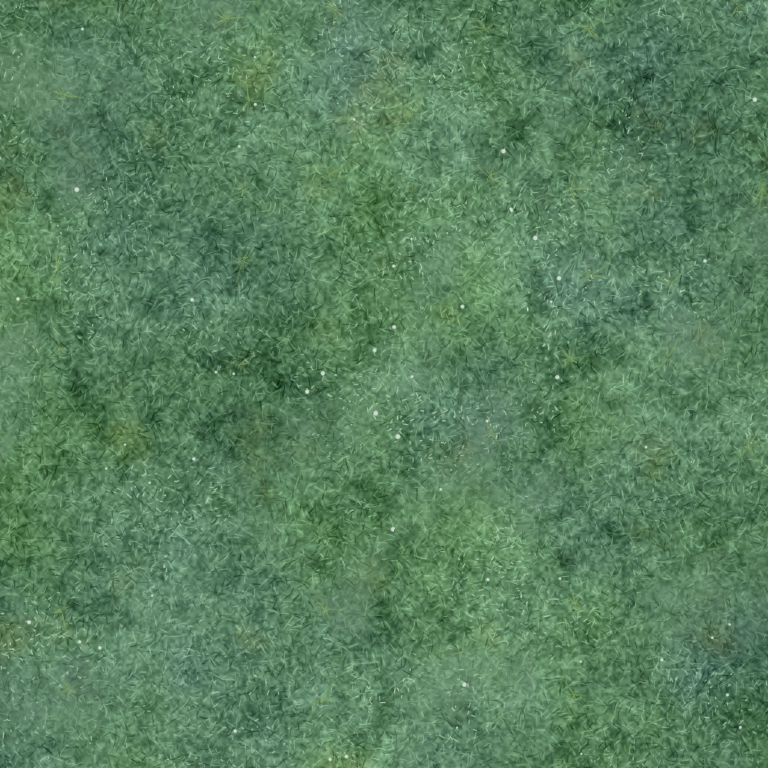
A Shadertoy shader for this texture:

```glsl
// Meadow grass seen from above: hazy blue-green and yellow-green patches,
// covered by layers of fine, nearly straight blades along a slowly turning
// flow, with pale glints, loose yellowish tufts and tiny white flowers.

vec3 hash3(vec2 p) {
    vec3 q = fract(p.xyx * vec3(0.1031, 0.1030, 0.0973));
    q += dot(q, q.yxz + 33.33);
    return fract((q.xxy + q.yzz) * q.zyx);
}

float noise(vec2 p) {
    vec2 i = floor(p), f = fract(p);
    f = f * f * (3.0 - 2.0 * f);
    return mix(mix(hash3(i).x, hash3(i + vec2(1, 0)).x, f.x),
               mix(hash3(i + vec2(0, 1)).x, hash3(i + vec2(1, 1)).x, f.x), f.y);
}

float fbm(vec2 p) {
    float sum = 0.0, amp = 0.53;
    for (int i = 0; i < 4; i++) {
        sum += amp * noise(p);
        p = mat2(1.6, 1.2, -1.2, 1.6) * p + 17.3;
        amp *= 0.5;
    }
    return sum;
}

// One layer of blades: x = coverage, y = random shade, z = random hue
vec3 blades(vec2 p, float cells, float seed, float flow, float width, float size) {
    vec2 g = p * cells + seed * 7.31;
    vec3 best = vec3(0.0, 0.5, 0.5);
    for (int k = 0; k < 9; k++) {
        vec2 id = floor(g) + vec2(k % 3, k / 3) - 1.0;
        vec3 place = hash3(id + seed * 19.7);
        vec3 look = hash3(id + seed * 31.1 + 57.0);
        float angle = flow + (place.z - 0.5) * 2.6;
        vec2 d = g - id - place.xy;
        vec2 q = mat2(cos(angle), -sin(angle), sin(angle), cos(angle)) * d;
        q.y += (look.x - 0.5) * 0.45 * q.x * q.x;
        float halfLength = size * mix(0.3, 0.85, look.x);
        float across = q.y / (cells * width);
        float cover = exp(-across * across)
                    * (1.0 - smoothstep(0.35, 1.0, abs(q.x) / halfLength));
        if (cover > best.x) best = vec3(cover, look.yz);
    }
    return best;
}

// Loose fan of thin leaves around a random centre, only in some cells
float tuft(vec2 p) {
    vec2 g = p * 9.0 + 3.7, id = floor(g);
    vec3 r = hash3(id + 211.0);
    vec2 d = fract(g) - mix(vec2(0.35), vec2(0.65), r.xy);
    float turn = atan(d.y, d.x) / 6.28318 * 11.0 + 5.5;
    float leaf = floor(turn), radius = length(d);
    vec3 look = hash3(id * 13.0 + leaf);
    float across = radius * sin((fract(turn) - mix(0.2, 0.8, look.x)) * 0.571);
    float reach = mix(0.03, 0.34, look.y);
    return step(0.72, r.z) * look.z * exp(-pow(across / 0.011, 2.0))
         * (1.0 - smoothstep(reach * 0.4, reach, radius));
}

// Tiny pale flowers, gathered where the density is high
float flowers(vec2 p, float density, float pixel) {
    vec2 g = p * 34.0, id = floor(g);
    vec3 r = hash3(id + 91.0);
    float dist = length(fract(g) - mix(vec2(0.2), vec2(0.8), r.xy)) / 34.0;
    float radius = mix(0.0014, 0.0031, fract(r.z * 37.0));
    return step(r.z, density) * (1.0 - smoothstep(radius - pixel, radius + pixel, dist));
}

void mainImage(out vec4 fragColor, in vec2 fragCoord) {
    vec2 p = fragCoord / iResolution.y;
    float pixel = 1.0 / iResolution.y;
    float width = max(0.001, 0.5 * pixel);

    // Broad patches
    float flow = 5.0 * noise(p * 6.0 + 4.0) + 1.0;
    float patches = fbm(p * 6.0 + 11.0) - 0.5;
    float warmth = fbm(p * 6.5 + 43.0) - 0.5;
    float haze = smoothstep(0.5, 0.8, fbm(p * 9.0 + 71.0));
    float hollow = smoothstep(0.5, 0.78, fbm(p * 30.0 + 29.0));

    // Tone is in steps around the mean green
    float ground = 2.7 * patches + 1.8 * (fbm(p * 38.0) - 0.5) - 1.1 * hollow;
    float tone = ground + 2.0 * (noise(p * 170.0) - 0.5);
    float hue = 3.0 * warmth;

    // Blades, later layers lying over earlier ones
    for (int i = 0; i < 8; i++) {
        float layer = float(i);
        vec3 b = blades(p, 38.0 + 4.7 * layer, layer + 1.0, flow + 0.5 * layer, width, 0.85);
        float shade = ground + mix(-2.3, 2.6, b.y);
        tone = mix(tone, shade, 0.76 * b.x);
        hue += 0.9 * (b.z - 0.5) * b.x;
    }
    tone += 1.9 * (noise(p * 260.0 + 9.0) - 0.5) + 0.12;
    tone *= 1.0 - 0.15 * haze;

    vec3 color = vec3(0.335, 0.495, 0.360) + tone * vec3(0.072, 0.08, 0.071);
    color += hue * vec3(0.004, 0.014, -0.034);
    color = mix(color, vec3(0.47, 0.58, 0.50), 0.33 * haze);

    // Faint olive spots and yellowish tufts
    float olive = smoothstep(0.6, 0.85, fbm(p * 12.0 + 135.0));
    color += olive * vec3(0.03, 0.0, -0.03);
    color = mix(color, vec3(0.54, 0.66, 0.38), 0.75 * tuft(p));

    // Pale glints in clusters
    float cluster = smoothstep(0.36, 0.74, fbm(p * 11.0 + 83.0));
    for (int i = 0; i < 3; i++) {
        vec3 b = blades(p, 66.0 + 19.0 * float(i), 20.0 + float(i), flow, width, 0.55);
        float glint = b.x * smoothstep(0.55, 1.0, b.y) * (0.12 + 0.88 * cluster);
        color = mix(color, vec3(0.70, 0.82, 0.71), 0.85 * glint);
    }

    color = mix(color, vec3(0.88, 0.93, 0.89), 0.85 * flowers(p, 0.01 + 0.09 * cluster, pixel));
    fragColor = vec4(clamp(color, 0.0, 1.0), 1.0);
}
```
